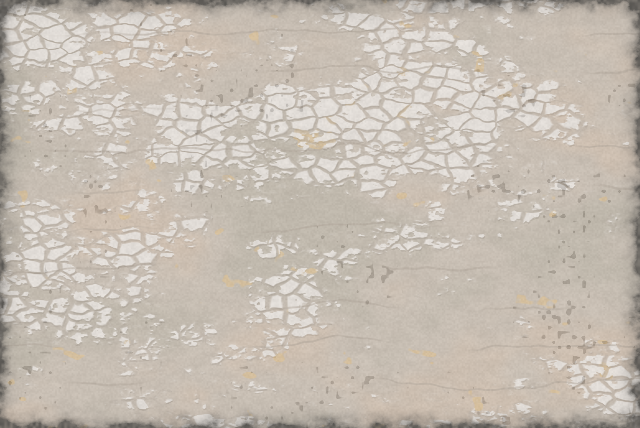
Give the GLSL for this texture, as a Shadertoy shader.

```glsl
// Weathered plaster wall with flaking white paint inside a grimy border.
// Stretched noise decides where paint survives, warped Voronoi edges crack it,
// and an offset copy of the paint mask gives the flakes a slight relief.

const vec3 PLASTER = vec3(0.785, 0.748, 0.705);
const vec3 PLASTER_GREY = vec3(0.750, 0.722, 0.675);
const vec3 PLASTER_WARM = vec3(0.808, 0.750, 0.692);
const vec3 PAINT = vec3(0.890, 0.872, 0.853);
const vec3 CRACK_SHADE = vec3(0.690, 0.650, 0.605);
const vec3 OCHRE = vec3(0.850, 0.750, 0.590);
const vec3 GRIME = vec3(0.350, 0.340, 0.325);

float hash(vec2 p) {
    vec3 q = fract(p.xyx * vec3(0.1031, 0.1030, 0.0973));
    q += dot(q, q.yzx + 33.33);
    return fract((q.x + q.y) * q.z);
}

vec2 hash2(vec2 p) {
    return vec2(hash(p), hash(p + 71.7));
}

float noise(vec2 p) {
    vec2 i = floor(p), f = fract(p);
    f = f * f * (3.0 - 2.0 * f);
    return mix(mix(hash(i), hash(i + vec2(1, 0)), f.x),
               mix(hash(i + vec2(0, 1)), hash(i + vec2(1, 1)), f.x), f.y);
}

float fbm(vec2 p, int octaves) {
    float sum = 0.0, weight = 0.5, total = 0.0;
    for (int i = 0; i < octaves; i++) {
        sum += weight * noise(p);
        total += weight;
        weight *= 0.55;
        p = mat2(1.98, 0.16, -0.16, 1.98) * p + 17.3;
    }
    return sum / total;
}

// x: distance to the nearest cell border, y: random value of the cell
vec2 voronoi(vec2 p) {
    vec2 cell = floor(p), f = fract(p), nearest = vec2(0), id = vec2(0);
    float best = 8.0, border = 8.0;
    for (int k = 0; k < 9; k++) {
        vec2 g = vec2(k % 3 - 1, k / 3 - 1);
        vec2 r = g + 0.1 + 0.8 * hash2(cell + g) - f;
        if (dot(r, r) < best) {
            best = dot(r, r);
            nearest = r;
            id = g;
        }
    }
    for (int k = 0; k < 25; k++) {
        vec2 g = id + vec2(k % 5 - 2, k / 5 - 2);
        vec2 r = g + 0.1 + 0.8 * hash2(cell + g) - f;
        vec2 gap = r - nearest;
        if (dot(gap, gap) > 1e-4)
            border = min(border, dot(0.5 * (r + nearest), normalize(gap)));
    }
    return vec2(border, hash(cell + id + 5.5));
}

// Crack network: x is crack strength, y the random value of the flake
vec2 cracks(vec2 p) {
    vec2 warp = vec2(fbm(p * 22.0, 3), fbm(p * 22.0 + 40.0, 3)) - 0.5;
    vec2 v = voronoi((p + warp * 0.022) * vec2(19.0, 33.0));
    float width = mix(0.02, 0.13, noise(p * 17.0 + 9.0));
    return vec2(1.0 - smoothstep(width * 0.5, width + 0.07, v.x), v.y);
}

// Tendency of the paint to survive; positive where it does
float paintLevel(vec2 p, float flake) {
    float broad = fbm(p * vec2(2.3, 4.6) + 3.7, 3) - 0.5;
    float patches = fbm(p * vec2(9.0, 23.0) + 11.0, 5) - 0.5;
    float chips = fbm(p * vec2(48.0, 80.0), 3) - 0.5;
    vec2 c = (p - vec2(0.92, 0.44)) / vec2(0.42, 0.30);
    float centre = 0.13 * exp(-dot(c, c));
    return broad * 1.25 + patches + chips * 0.65 + (flake - 0.5) * 0.13 + centre - 0.165;
}

float paintMask(float level, float crack) {
    return smoothstep(-0.025, 0.045, level) * (1.0 - 0.85 * crack);
}

// Long, wavering horizontal fissures that fade in and out
float fissures(vec2 p) {
    float y = p.y * 11.0 + 0.7 * fbm(p * vec2(5.0, 3.0), 4);
    float line = 1.0 - smoothstep(0.008, 0.04, abs(fract(y) - 0.5));
    return line * smoothstep(0.45, 0.65, noise(vec2(p.x * 4.0, floor(y) * 7.3)));
}

// Depth inside a frame with rounded corners
float frameDepth(vec2 p, vec2 size, float radius) {
    vec2 q = abs(p - 0.5 * size) - 0.5 * size + radius;
    return radius - length(max(q, 0.0)) - min(max(q.x, q.y), 0.0);
}

void mainImage(out vec4 fragColor, in vec2 fragCoord) {
    vec2 p = fragCoord / iResolution.y;
    vec2 size = vec2(iResolution.x / iResolution.y, 1.0);

    // Bare plaster with warm and grey stains
    float stain = fbm(p * vec2(3.0, 4.5) + 31.0, 4);
    vec3 color = mix(PLASTER, PLASTER_GREY, smoothstep(0.48, 0.68, stain));
    color = mix(color, PLASTER_WARM, smoothstep(0.48, 0.28, stain));
    color += 0.045 * (fbm(p * vec2(28.0, 60.0) + 8.0, 4) - 0.5);

    // Rare ochre patches showing an older coat
    vec2 o = (p - vec2(1.02, 0.74)) / vec2(0.28, 0.12);
    float ochre = fbm(p * vec2(17.0, 24.0) + 60.0, 3) + 0.16 * exp(-dot(o, o));
    color = mix(color, OCHRE, 0.75 * smoothstep(0.78, 0.82, ochre));

    // Thin worn film, then solid cracked paint
    vec2 crack = cracks(p);
    float level = paintLevel(p, crack.y);
    float paint = paintMask(level, crack.x);
    float film = smoothstep(-0.16, 0.04, level) * (1.0 - 0.6 * crack.x);
    color = mix(color, PAINT, 0.32 * film * fbm(p * 70.0, 3) * 1.6);
    color = mix(color, PAINT + 0.03 * (noise(p * 90.0) - 0.5), paint * 0.95);

    // Crack shade and relief along flake edges
    float nearPaint = smoothstep(-0.14, 0.03, level);
    color = mix(color, CRACK_SHADE, crack.x * (0.04 + 0.30 * nearPaint));
    color = mix(color, CRACK_SHADE, 0.5 * fissures(p));
    vec2 lit = p + vec2(-0.0015, 0.0035);
    float above = paintMask(paintLevel(lit, crack.y), cracks(lit).x);
    color -= 0.055 * max(above - paint, 0.0);

    // Grain and sparse dark pits
    color += 0.04 * (noise(p * 260.0) - 0.5);
    color -= 0.12 * smoothstep(0.86, 0.96, noise(p * 85.0 + 13.0) * (0.6 + 0.6 * noise(p * 9.0)));

    // Ragged grime around the border
    float ragged = fbm(p * vec2(26.0, 34.0), 5) - 0.5;
    float depth = frameDepth(p, size, 0.06) + 0.05 * ragged;
    float grime = 0.85 * exp(-max(depth, 0.0) / 0.014);
    grime *= 0.8 + 0.4 * noise(p * vec2(150.0, 110.0));
    color = mix(color, GRIME, clamp(grime, 0.0, 1.0));

    fragColor = vec4(color, 1.0);
}
```
